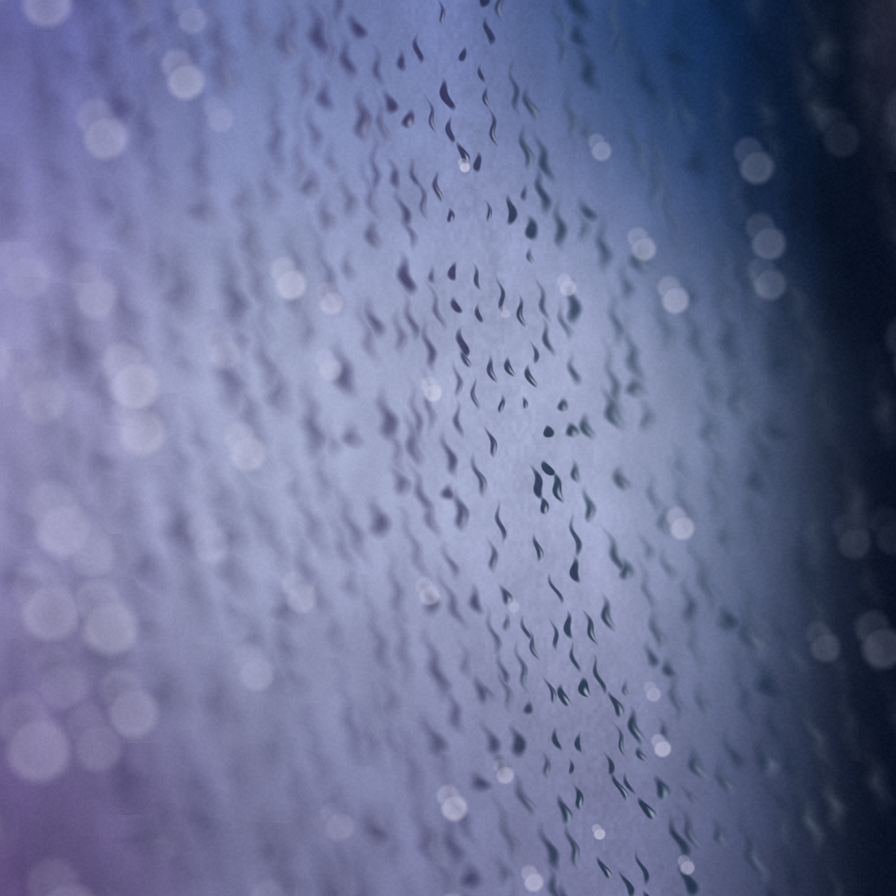
Give the GLSL for this texture, as a Shadertoy shader.

```glsl
// Water drops on a slanted misty pane, sharp along one curve and blurred into bokeh around it.

const vec2 DROP_CELL = vec2(0.021, 0.040);
const float BOKEH_CELL = 0.088;
const float SPREAD = 0.26; // distance over which drop spacing doubles

vec2 hash2(vec2 p, float seed) {
    vec3 q = fract(vec3(p.xyx + seed) * vec3(0.1031, 0.1030, 0.0973));
    q += dot(q, q.yzx + 33.33);
    return fract((q.xx + q.yz) * q.zy);
}

float valueNoise(vec2 p, float seed) {
    vec2 i = floor(p), f = fract(p);
    f = f * f * (3.0 - 2.0 * f);
    float low = mix(hash2(i, seed).x, hash2(i + vec2(1, 0), seed).x, f.x);
    float high = mix(hash2(i + vec2(0, 1), seed).x, hash2(i + vec2(1, 1), seed).x, f.x);
    return mix(low, high, f.y);
}

// Horizontal position of the sharp curve at a given height
float focusLine(float y) {
    float t = 1.0 - y;
    return 0.50 + 0.11 * t + 0.10 * t * t;
}

// Misty glass fading into a dark right side
vec3 paneColor(vec2 p) {
    vec3 sheet = mix(vec3(0.47, 0.48, 0.63), vec3(0.63, 0.66, 0.79), smoothstep(0.0, 0.48, p.y));
    sheet = mix(sheet, vec3(0.43, 0.48, 0.68), smoothstep(0.55, 1.05, p.y));
    float leftEdge = 1.0 - smoothstep(0.0, 0.32, p.x);
    sheet -= leftEdge * vec3(0.05, 0.09, 0.05);
    float corner = 1.0 - smoothstep(0.0, 0.45, length(p));
    sheet -= corner * vec3(0.05, 0.08, 0.08);

    float edge = 0.83 - 0.20 * smoothstep(0.5, 1.05, p.y);
    float dark = smoothstep(edge - 0.19, edge + 0.19, p.x);
    vec3 navy = mix(vec3(0.14, 0.20, 0.32), vec3(0.07, 0.19, 0.37), p.y);
    vec3 shadow = mix(navy, vec3(0.035, 0.07, 0.14), smoothstep(0.72, 0.98, p.x));
    vec3 color = mix(sheet, shadow, dark);
    float warm = smoothstep(0.92, 1.03, p.x) * smoothstep(0.78, 1.0, p.y);
    return color + warm * vec3(0.13, 0.10, 0.10);
}

// Soft coverage of an ellipse
float blob(vec2 p, vec2 radius, float blur) {
    float d = (length(p / radius) - 1.0) * min(radius.x, radius.y);
    return 1.0 - smoothstep(-blur, blur, d);
}

// x: dark body of the drops, y: bright glints on them
vec2 dropLayer(vec2 p, float blur) {
    float d = p.x - focusLine(p.y);
    float stretch = 1.0 + abs(d) / SPREAD;
    float lane = sign(d) * SPREAD * log(stretch) / DROP_CELL.x;
    vec2 cover = vec2(0.0);
    for (int i = -1; i <= 1; i++) {
        float column = floor(lane) + float(i);
        float slide = p.y / DROP_CELL.y + hash2(vec2(column, 7.0), 3.0).x * 5.0;
        for (int j = -1; j <= 1; j++) {
            vec2 id = vec2(column, floor(slide) + float(j));
            vec2 jitter = hash2(id, 11.0), size = hash2(id, 29.0), kind = hash2(id, 47.0);
            vec2 center = id + 0.5 + (jitter - 0.5) * vec2(0.65, 0.7);
            vec2 q = (vec2(lane, slide) - center) * DROP_CELL * vec2(stretch, 1.0);
            q.x += 0.0025 * sin(q.y * 180.0 + jitter.x * 6.28) + q.y * (kind.x - 0.4) * 0.3;
            vec2 radius = vec2(mix(0.0022, 0.0058, size.x * size.x), mix(0.005, 0.016, size.y));
            radius.x *= 1.0 - 0.3 * clamp(q.y / radius.y, -1.0, 1.0);
            radius *= 1.0 + 0.7 * (stretch - 1.0);
            float soft = radius.x / (radius.x + 0.45 * blur);
            float present = step(kind.y, 0.68);
            cover.x = max(cover.x, present * soft * blob(q, radius, blur));
            vec2 tip = q + radius * vec2(-0.35, 0.5);
            float glint = blob(tip, radius * vec2(0.35, 0.45), blur);
            cover.y = max(cover.y, present * step(0.45, jitter.y) * soft * soft * glint);
        }
    }
    return cover;
}

// Disc of light with a brighter lower rim
float lightDisc(vec2 p, float radius) {
    float disc = 1.0 - smoothstep(radius * 0.65, radius * 1.12, length(p));
    float rim = smoothstep(0.2, 1.0, length(p + vec2(0.0, 0.15 * radius)) / radius);
    return disc * (0.72 + 0.28 * rim * smoothstep(radius, -radius, p.y));
}

float bokehLayer(vec2 p) {
    vec2 base = floor(p / BOKEH_CELL);
    float light = 0.0;
    for (int i = -1; i <= 1; i++) {
        for (int j = -1; j <= 1; j++) {
            vec2 id = base + vec2(i, j);
            vec2 jitter = hash2(id, 71.0), kind = hash2(id, 93.0);
            vec2 center = (id + 0.5 + (jitter - 0.5) * 0.8) * BOKEH_CELL;
            float away = abs(center.x - focusLine(center.y));
            float radius = (0.0055 + 0.052 * away) * mix(0.8, 1.1, kind.y);
            float strength = mix(0.35, 0.95, kind.y) / (1.0 + 1.8 * away);
            strength *= step(kind.x, mix(0.48, 0.25, smoothstep(0.6, 1.0, center.y)));
            vec2 q = p - center;
            float twin = lightDisc(q - radius * vec2(-0.45, 0.85), radius * 0.85);
            light = max(light, strength * max(lightDisc(q, radius), 0.6 * twin));
        }
    }
    return light;
}

void mainImage(out vec4 fragColor, in vec2 fragCoord) {
    vec2 p = fragCoord / iResolution.xy;
    float away = abs(p.x - focusLine(p.y));
    float blur = 0.0014 + 0.055 * max(0.0, away - 0.035);
    vec3 color = paneColor(p);

    // Broad mottling and fine condensation
    float mottle = valueNoise(p * vec2(24.0, 14.0), 5.0) + 0.6 * valueNoise(p * vec2(60.0, 26.0), 15.0) - 0.8;
    float mist = valueNoise(p * vec2(230.0, 150.0), 25.0) - 0.5;
    color *= 1.0 + 0.09 * mottle + 0.09 * mist * exp(-away * 9.0);

    // Drops, glints and out-of-focus lights
    vec2 drops = dropLayer(p, blur);
    vec3 dropTint = mix(vec3(0.15, 0.13, 0.28), vec3(0.06, 0.13, 0.21), smoothstep(0.45, 0.65, p.x));
    color = mix(color, min(dropTint, color * 0.6), 0.85 * drops.x);
    color = mix(color, vec3(0.82, 0.86, 0.95), 0.75 * drops.y);
    float dim = 1.0 - 0.5 * smoothstep(0.78, 1.0, p.x);
    color = mix(color, vec3(0.87, 0.86, 0.94), 0.85 * dim * bokehLayer(p));

    color += 0.025 * (valueNoise(p * 420.0, 35.0) - 0.5);
    fragColor = vec4(clamp(color, 0.0, 1.0), 1.0);
}
```
